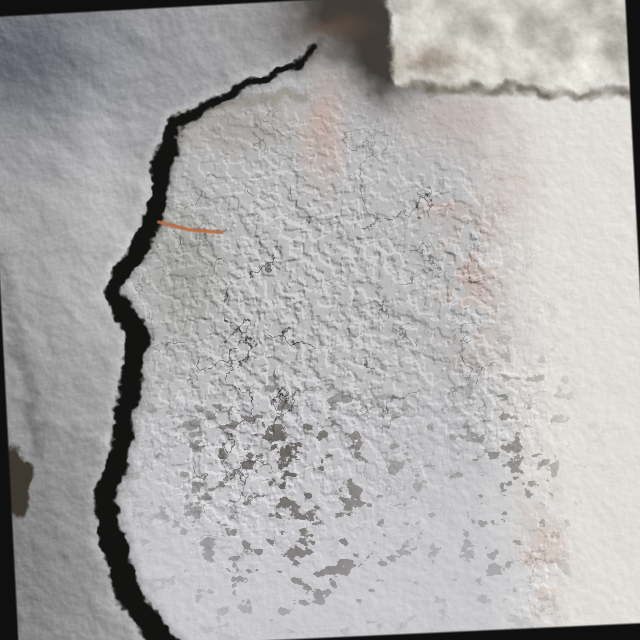
A Shadertoy shader for this texture:

```glsl
// A cracked, flaking plaster wall seen as a slightly tilted sheet on black.
// Soft colour fields set the tone, a noise height field gives lit relief,
// and a tapered polyline cuts the deep crack.

float hash(vec2 p) {
  return fract(sin(dot(p, vec2(127.1, 311.7))) * 43758.5);
}

float noise(vec2 p) {
  vec2 i = floor(p), f = fract(p);
  f = f * f * (3. - 2. * f);
  return mix(mix(hash(i), hash(i + vec2(1, 0)), f.x),
             mix(hash(i + vec2(0, 1)), hash(i + vec2(1, 1)), f.x), f.y);
}

float fbm(vec2 p) {
  float sum = 0., amp = .5;
  for (int i = 0; i < 5; i++) {
    sum += amp * noise(p);
    p = mat2(1.6, 1.2, -1.2, 1.6) * p + 7.3;
    amp *= .5;
  }
  return sum;
}

// Soft spot: centre in xy, radii in zw
float blob(vec2 p, vec4 s) {
  vec2 q = (p - s.xy) / s.zw;
  return exp(-dot(q, q));
}

// Distance to the segment from xy to zw
float line(vec2 p, vec4 s) {
  vec2 a = p - s.xy, d = s.zw - s.xy;
  return length(a - d * clamp(dot(a, d) / dot(d, d), 0., 1.));
}

// Crack nodes: position and half width
const vec3 nodes[15] = vec3[15](
  vec3(.49, .922, .004), vec3(.455, .898, .004), vec3(.352, .85, .006),
  vec3(.273, .805, .008), vec3(.254, .74, .015), vec3(.247, .681, .014),
  vec3(.215, .609, .013), vec3(.17, .544, .009), vec3(.217, .475, .014),
  vec3(.202, .388, .014), vec3(.189, .297, .014), vec3(.165, .219, .015),
  vec3(.182, .128, .019), vec3(.208, .056, .017), vec3(.258, -.01, .019));

// x: distance to the crack, y: its centre line at this height
vec2 crackField(vec2 p) {
  vec2 field = vec2(1, nodes[0].x);
  for (int i = 0; i < 14; i++) {
    vec3 a = nodes[i], d = nodes[i + 1] - a;
    float t = clamp(dot(p - a.xy, d.xy) / dot(d.xy, d.xy), 0., 1.);
    field.x = min(field.x, length(p - a.xy - d.xy * t) - a.z - d.z * t);
    if (p.y < a.y) field.y = a.x + d.x * min((p.y - a.y) / d.y, 1.);
  }
  return field;
}

// Loose plates, fine crumbs and rolling bumps
float surface(vec2 p, float flaking, float rough) {
  float plates = smoothstep(.44, .51, fbm(p * 31.));
  float chips = smoothstep(.38, .58, fbm(p * 85. + 9.));
  return flaking * (.45 * plates + .55 * chips) + rough * fbm(p * 24. + 4.) + .25 * fbm(p * 110.);
}

void mainImage(out vec4 fragColor, in vec2 fragCoord) {
  vec2 p = fragCoord / iResolution.xy;
  float px = 1.5 / iResolution.y;
  vec2 wobble = vec2(fbm(p * 34.), fbm(p * 34. + 31.)) - .48;
  vec2 q = p + wobble * .035;
  vec2 field = crackField(p + wobble * .022);
  float crack = field.x + (noise(p * 150.) - .5) * .005;
  float left = smoothstep(.012, -.012, p.x - field.y), right = 1. - left;

  // Broad light: grey left, cool middle, warm white right
  vec3 col = mix(vec3(.73, .73, .735), vec3(.79, .79, .805), smoothstep(.5, .1, p.y));
  col = mix(col, vec3(.64, .64, .645), left);
  col = mix(col, vec3(.88, .87, .85), smoothstep(.7, .87, p.x + (p.y - .5) * .09 + wobble.x * .06));
  col -= vec3(.24, .23, .2) * blob(p, vec4(.02, .92, .19, .12));
  col -= .13 * blob(p, vec4(.03, .12, .13, .28));
  col += .08 * left * blob(p, vec4(.16, .7, .06, .25));
  col -= vec3(.1, .1, .12) * right * blob(q, vec4(.29, .58, .055, .11));
  col -= vec3(.07, .08, .1) * right * blob(q, vec4(.36, .8, .11, .045));

  // Pink and tan stains
  float bare = blob(q, vec4(.735, .56, .045, .12)) + blob(q, vec4(.68, .69, .03, .03))
    + .7 * blob(q, vec4(.845, .12, .035, .1));
  float pink = blob(q, vec4(.507, .8, .032, .085)) + .55 * blob(q, vec4(.71, .815, .085, .05))
    + .4 * blob(q, vec4(.8, .71, .05, .08)) + .8 * bare * smoothstep(.42, .55, fbm(p * 30. + 17.));
  col = mix(col, vec3(.75, .66, .62), min(pink, 1.) * .75);

  // Relief lit from the upper right
  float flaking = blob(p, vec4(.47, .53, .25, .27)) + .5 * blob(p, vec4(.36, .28, .12, .12))
    + .6 * bare + .4 * blob(p, vec4(.78, .36, .07, .07));
  flaking = min(flaking * 1.15, 1.) * right;
  float rough = mix(.35, 1.5, left);
  float relief = surface(p, flaking, rough) - surface(p + vec2(.0025, .003), flaking, rough);
  col += clamp(relief * .38, -.35, .09);

  // Broken dark lips under the flakes
  float lip = smoothstep(.022, .004, abs(fbm(p * 27. + 70.) - .48)) * smoothstep(.47, .6, fbm(p * 19. + 40.));
  col -= vec3(.3, .31, .32) * lip * flaking;

  // Scattered pits
  float zone = blob(p, vec4(.44, .29, .19, .13)) + .55 * blob(p, vec4(.48, .11, .19, .1))
    + .6 * blob(p, vec4(.8, .27, .09, .2));
  float pits = smoothstep(.63, .69, fbm(p * vec2(52, 66) + 50.) + .05 * zone) * min(zone, 1.);
  col = mix(col, vec3(.34, .32, .3), pits * .8);

  // Ledge, shadowed recess, pale rock and its seam
  col = mix(col, vec3(.55, .53, .49), .6 * smoothstep(.013, .003, line(q, vec4(.29, .822, .47, .853))));
  float recess = blob(q, vec4(.55, .985, .1, .075)) + .75 * blob(q, vec4(.6, .89, .045, .05));
  col = mix(col, vec3(.22, .2, .18), min(recess * 1.15, .93));
  col = mix(col, vec3(.42, .34, .28), .6 * blob(q, vec4(.52, .955, .045, .018)));
  vec3 rock = vec3(.79, .78, .75) + (fbm(p * 24.) - .48) * .5 + relief * .35;
  rock -= vec3(.25, .28, .3) * blob(q, vec4(.67, .905, .055, .025));
  col = mix(col, rock, smoothstep(-.006, .008, min(q.x - .608 - .25 * max(.91 - q.y, 0.), q.y - .865)));
  float seam = line(q, vec4(.64, .866, 1, .85));
  col = mix(col, vec3(.42, .39, .35), fbm(p * 40.) * 1.3 * smoothstep(.014, .001, seam));

  // Crease and broken hole by the left edge
  col -= .1 * smoothstep(.02, 0., line(q, vec4(0, .6, .065, .3)));
  float hole = length((q - vec2(.025, .25)) / vec2(.023, .055));
  col = mix(col, vec3(.24, .22, .19), smoothstep(1.1, .85, hole));

  // Crack with pale left rim and dark depth
  col += .07 * left * smoothstep(.022, .004, crack) - .12 * right * smoothstep(.018, 0., crack);
  col = mix(col, vec3(.075, .075, .07), smoothstep(.002 + px, -.002, crack));

  // Orange arrow
  float arrow = min(line(p, vec4(.248, .653, .295, .641)), line(p, vec4(.295, .641, .345, .637)));
  col = mix(col, vec3(.72, .42, .26), .9 * smoothstep(.002 + px, .001, arrow));

  // Black surround of the tilted sheet
  float inside = min(min(p.x - (.56 - p.y) * .051, 1.028 - p.y * .051 - p.x),
                     min(.974 + p.x * .054 - p.y, p.y - (p.x - .43) * .046));
  fragColor = vec4(clamp(mix(vec3(.06), col, smoothstep(-px, px, inside)), 0., 1.), 1);
}
```
